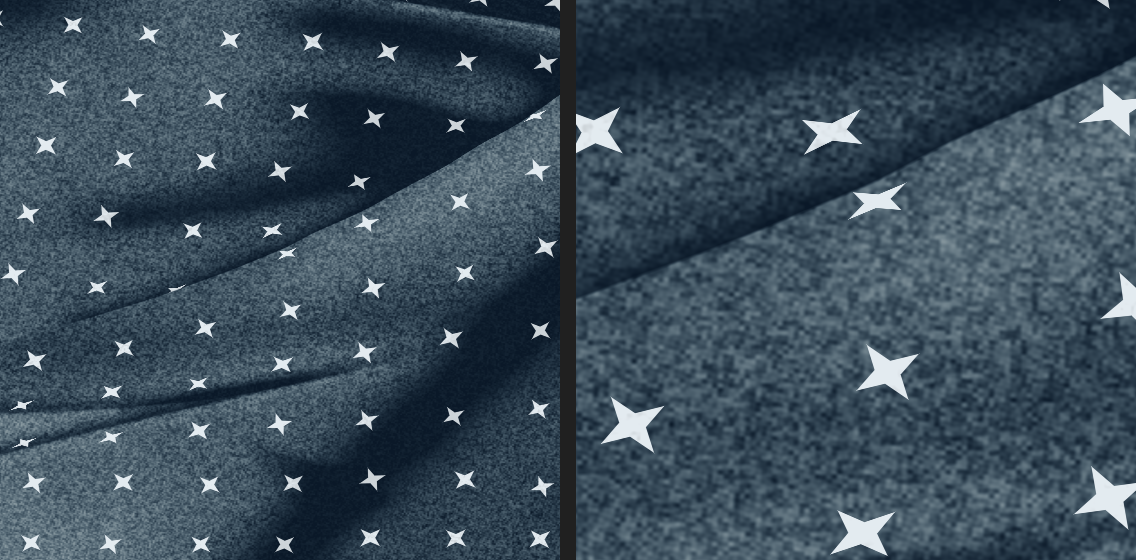
Left: the whole. Right: its middle third, enlarged.
Write a WebGL 1 fragment shader that draws this texture.

```glsl
precision highp float;
// Draped dark denim-blue cloth with soft folds and scattered white four-pointed stars.
uniform vec2 u_resolution;

float hash(vec2 p) {
  vec3 q = fract(vec3(p.xyx) * 0.1031);
  q += dot(q, q.yzx + 33.33);
  return fract((q.x + q.y) * q.z);
}

float noise(vec2 p) {
  vec2 i = floor(p), f = fract(p);
  f = f * f * (3.0 - 2.0 * f);
  return mix(mix(hash(i), hash(i + vec2(1, 0)), f.x),
             mix(hash(i + vec2(0, 1)), hash(i + vec2(1, 1)), f.x), f.y);
}

// Shadow profile with separate widths below and above its centre line
float valley(float d, float below, float above) {
  float w = d < 0.0 ? below : above;
  return exp(-d * d / (w * w));
}

// Heights of the main fold and the two small creases
float foldY(float x) { return 0.39 + 0.22 * x + 0.22 * x * x; }
float upperCreaseY(float x) { return 0.265 + 0.19 * x * x; }
float lowerCreaseY(float x) { return 0.19 + 0.26 * x - 0.04 * x * x; }

float star(vec2 d, float angle, float radius) {
  float c = cos(angle), s = sin(angle);
  vec2 a = abs(mat2(c, -s, s, c) * d);
  a = vec2(max(a.x, a.y), min(a.x, a.y));
  return dot(a - vec2(radius, 0.0), normalize(vec2(0.25, 0.75)));
}

// Rows of stars printed on the cloth above or below the main fold
float stars(vec2 p, bool above, float pixel) {
  float cover = 0.0;
  for (int row = -1; row < 6; row++) {
    float j = float(row);
    float slope = above ? -0.09 : 0.3 * clamp(1.0 - j / 4.0, 0.0, 1.0);
    float rowY = above ? 0.58 + 0.115 * j : 0.55 - 0.103 * j;
    float startX = above ? 0.48 + 0.024 * j : 0.51 + 0.01 * sin(j * 2.0);
    float pitch = above ? 0.142 : 0.152;
    float column = floor((p.x - startX) / pitch + 0.5);
    vec2 id = vec2(column + 20.0, j + (above ? 40.0 : 10.0));
    vec2 jitter = vec2(hash(id), hash(id + 7.3)) - 0.5;
    float x = startX + column * pitch;
    vec2 center = vec2(x, rowY + slope * (x - 0.5)) + jitter * 0.016;

    // Foreshorten the stars where the cloth turns away
    float turn = valley(center.y - foldY(center.x), 0.025, 0.05);
    if (!above) {
      turn = max(turn, valley(center.y - upperCreaseY(center.x), 0.03, 0.03) * step(center.x, 0.6));
      turn = max(turn, valley(center.y - lowerCreaseY(center.x), 0.03, 0.03) * step(center.x, 0.5));
    }
    float squash = mix(0.88, 0.36, turn);
    vec2 d = p - center;
    d.y = (d.y - 0.3 * turn * d.x) / squash;
    float edge = star(d, 0.6 + jitter.x * 0.6, 0.0235 + jitter.y * 0.003);
    cover = max(cover, 1.0 - smoothstep(-pixel, pixel, edge));
  }
  return cover;
}

float upperShade(vec2 p, float f) {
  float x = p.x;
  float t = 0.52 - 0.1 * smoothstep(0.3, 0.8, x);
  t -= 0.4 * valley(p.y - 0.6 - 0.2 * x * x, 0.03, 0.03 + 0.1 * x)
     * smoothstep(0.03, 0.25, x) * (1.0 - smoothstep(0.55, 0.85, x));
  t -= 0.38 * valley(p.y - 0.825 + 0.5 * (x - 0.5) * (x - 0.5), 0.075, 0.03) * smoothstep(0.36, 0.62, x);
  t -= 0.38 * valley(p.y - 0.965 + 0.3 * (x - 0.45) * (x - 0.45), 0.05, 0.035) * smoothstep(0.4, 0.6, x);
  t -= 0.45 * exp(-x * x / 0.03 - (1.0 - p.y) * (1.0 - p.y) / 0.005);
  t -= 0.42 * exp(-max(f, 0.0) / (0.018 + 0.015 * x)) * smoothstep(0.05, 0.17, x);
  // Dark gathered cloth in the far corner, edged by a thin lit hem
  float corner = p.y - 1.0 + 0.17 * (x - 0.7);
  float gathers = 0.05 + 0.08 * sin(corner * 300.0 + x * 40.0);
  t += 0.25 * valley(corner + 0.006, 0.006, 0.004) * step(0.7, x);
  return mix(t, gathers, smoothstep(-0.002, 0.003, corner) * step(0.65, x));
}

float lowerShade(vec2 p, float f) {
  float x = p.x;
  float t = 0.46 + 0.22 * valley(f + 0.05, 0.08, 0.06) * smoothstep(0.2, 0.8, x);
  t += 0.27 * exp(-x * x / 0.15 - p.y * p.y / 0.04);
  t -= 0.12 * valley(p.y - 0.36 - 0.1 * x, 0.05, 0.06);
  t += 0.18 * valley(p.y - 0.23 - 0.2 * x, 0.05, 0.04) * (1.0 - smoothstep(0.6, 0.85, x));
  t -= 0.4 * valley(p.y - upperCreaseY(x), 0.004, 0.022) * (1.0 - smoothstep(0.5, 0.85, x));
  t -= 0.5 * valley(p.y - lowerCreaseY(x), 0.004, 0.02) * (1.0 - smoothstep(0.35, 0.7, x));
  t -= 0.24 * valley(p.y - 0.21 + 0.36 * (x - 0.43), 0.05, 0.015)
     * smoothstep(0.4, 0.5, x) * (1.0 - smoothstep(0.6, 0.75, x));
  // Deep diagonal trough with dimmer cloth behind it
  float trough = (x - 0.49 - 1.04 * p.y) * 0.7;
  t -= 0.14 * smoothstep(-0.03, 0.12, trough);
  return t - 0.46 * valley(trough, 0.08, 0.07);
}

void main() {
  vec2 p = gl_FragCoord.xy / u_resolution;
  float pixel = 0.65 / min(u_resolution.x, u_resolution.y);
  float f = p.y - foldY(p.x) - 0.005 * (noise(p * 14.0) - 0.5);
  float side = smoothstep(-0.0015, 0.0015, f);
  float tone = mix(lowerShade(p, f), upperShade(p, f), side);
  tone = 0.42 + 1.18 * (tone - 0.4) + 0.12 * (noise(p * 9.0) - 0.5);
  tone = max(tone, 0.03);

  // Woven grain, strongest on lit cloth
  float grain = noise(p * vec2(310, 350)) + 0.6 * noise(p * vec2(160, 210) + 31.0) - 0.8;
  float weave = sin(p.x * 900.0 + p.y * 500.0) * sin(p.y * 1000.0 - p.x * 300.0);
  tone += (grain * 0.52 + weave * 0.05) * (0.2 + 0.8 * smoothstep(0.0, 0.5, tone));
  tone = clamp(tone, 0.0, 1.2);
  vec3 cloth = mix(vec3(0.04, 0.095, 0.155), vec3(0.47, 0.54, 0.575), tone);
  cloth += vec3(-0.01, 0.004, 0.012) * 4.0 * tone * (1.0 - tone);

  float print = mix(stars(p, false, pixel), stars(p, true, pixel), side);
  vec3 white = vec3(0.89, 0.92, 0.94) * (0.9 + 0.1 * smoothstep(0.0, 0.4, tone));
  gl_FragColor = vec4(mix(cloth, white, print), 1.0);
}
```
